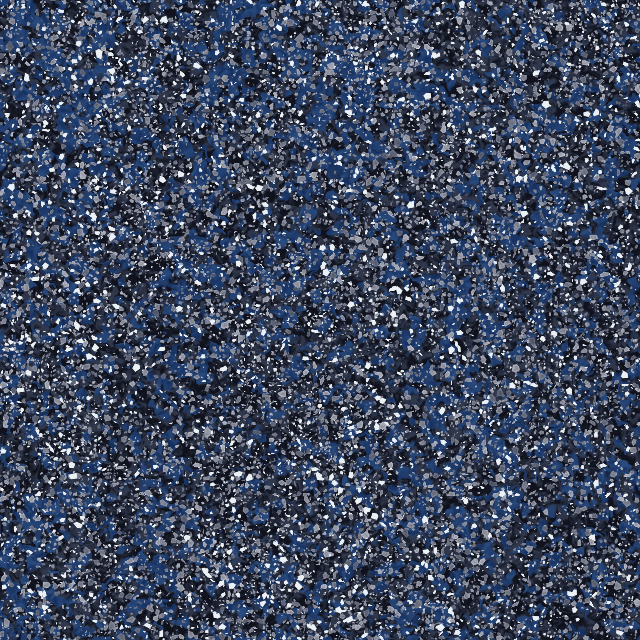
Reproduce this texture procedurally as a three.js fragment shader.

```glsl
// Dark navy granulate with blue grains and scattered grey and white angular chips.
varying vec2 vUv;

float hash(vec2 p) {
  return fract(sin(dot(p, vec2(12.9898, 78.233))) * 43758.5453);
}

float noise(vec2 p) {
  vec2 i = floor(p);
  vec2 f = fract(p);
  f = f * f * (3.0 - 2.0 * f);
  return mix(mix(hash(i), hash(i + vec2(1.0, 0.0)), f.x),
             mix(hash(i + vec2(0.0, 1.0)), hash(i + vec2(1.0, 1.0)), f.x), f.y);
}

// Distance to an irregular five-sided chip, stretched along its own axis.
float chipDistance(vec2 p, vec2 id, float radius) {
  float turn = 6.2832 * hash(id + 3.1);
  p = mat2(cos(turn), -sin(turn), sin(turn), cos(turn)) * p;
  p.y *= 1.0 + 1.3 * hash(id + 5.7);
  float d = -1.0;
  for (int k = 0; k < 5; k++) {
    float side = float(k);
    float angle = 1.2566 * (side + 0.6 * hash(id + side * 1.7));
    float reach = radius * (0.6 + 0.5 * hash(id + 9.3 + side * 2.3));
    d = max(d, dot(p, vec2(cos(angle), sin(angle))) - reach);
  }
  return d;
}

// Nearest chip of a jittered grid: x is its distance in canvas units, y its tone.
vec2 chipLayer(vec2 uv, float cells, float density, float seed) {
  vec2 p = uv * cells;
  vec2 cell = floor(p);
  vec2 nearest = vec2(1.0, 0.0);
  for (int y = -1; y <= 1; y++) {
    for (int x = -1; x <= 1; x++) {
      vec2 corner = cell + vec2(float(x), float(y));
      vec2 id = corner + seed;
      float cluster = 0.45 + 1.1 * noise(corner / cells * 22.0 + seed);
      if (hash(id) < density * cluster) {
        vec2 center = corner + 0.15 + 0.7 * vec2(hash(id + 1.3), hash(id + 2.9));
        float radius = mix(0.26, 0.5, hash(id + 4.4));
        float d = chipDistance(p - center, id, radius) / cells;
        if (d < nearest.x) nearest = vec2(d, hash(id + 7.7));
      }
    }
  }
  return nearest;
}

// Lays one layer of chips over the ground, with mottled faces and paler rims.
vec3 addChips(vec3 ground, vec2 uv, float cells, float density, float seed) {
  vec2 chip = chipLayer(uv, cells, density, seed);
  vec3 grey = mix(vec3(0.34, 0.36, 0.43), vec3(0.65, 0.66, 0.70), chip.y / 0.76);
  float rim = smoothstep(-0.0028, -0.0008, chip.x);
  grey *= 0.84 + 0.22 * noise(uv * 330.0 + seed) + 0.14 * rim;
  vec3 white = vec3(0.92, 0.94, 0.96);
  vec3 face = mix(grey, white, step(0.76, chip.y));
  return mix(ground, face, 1.0 - smoothstep(-0.0009, 0.0009, chip.x));
}

// Near-black and slate crumbs, with soft-edged blue grains among them.
vec3 groundColor(vec2 uv) {
  vec2 warp = vec2(noise(uv * 110.0), noise(uv * 110.0 + 31.0)) - 0.5;
  vec2 p = uv + warp * 0.012;
  float crumbs = 0.6 * noise(p * 130.0 + 17.0) + 0.4 * noise(p * 290.0 + 43.0);
  vec3 color = mix(vec3(0.06, 0.07, 0.11), vec3(0.19, 0.22, 0.30),
                   smoothstep(0.28, 0.78, crumbs));
  float zone = 0.16 * (noise(uv * 7.0 + 5.0) - 0.5);
  float grains = 0.72 * noise(p * 85.0 + 71.0) + 0.28 * noise(p * 190.0 + 89.0) + zone;
  vec3 blue = mix(vec3(0.08, 0.18, 0.36), vec3(0.17, 0.30, 0.50),
                  noise(p * 160.0 + 103.0));
  return mix(color, blue, smoothstep(0.52, 0.62, grains));
}

void main() {
  vec3 color = groundColor(vUv);
  color = addChips(color, vUv, 205.0, 0.26, 211.0);
  color = addChips(color, vUv, 125.0, 0.40, 137.0);
  color = addChips(color, vUv, 76.0, 0.42, 59.0);
  gl_FragColor = vec4(color, 1.0);
}
```
